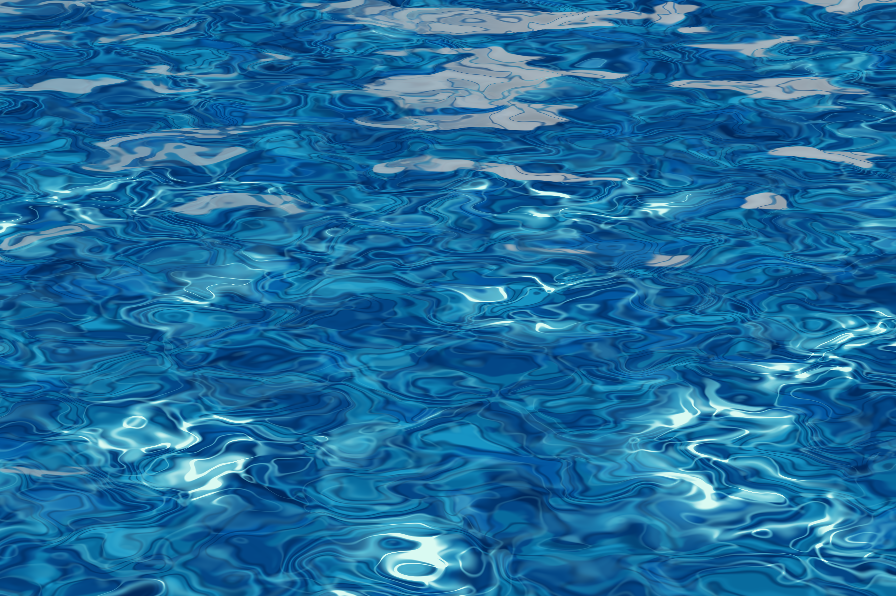
A WebGL 1 fragment shader for this texture:

```glsl
precision highp float;
uniform vec2 u_resolution;

const vec3 ABYSS = vec3(0.00, 0.16, 0.36);
const vec3 DEEP = vec3(0.01, 0.28, 0.53);
const vec3 ROYAL = vec3(0.01, 0.36, 0.66);
const vec3 POOL = vec3(0.03, 0.42, 0.62);
const vec3 SHALLOW = vec3(0.09, 0.58, 0.77);
const vec3 CAUSTIC = vec3(0.40, 0.79, 0.86);
const vec3 SPARKLE = vec3(0.85, 0.98, 0.95);
const vec3 SKY_GLARE = vec3(0.64, 0.68, 0.71);
const vec3 BLUE_GLARE = vec3(0.31, 0.51, 0.63);

const vec2 NEAR_FREQ = vec2(5.2, 10.5);  // ripples per canvas height at the bottom
const vec2 FAR_GAIN = vec2(2.2, 10.0);   // extra density towards the top
const float WARP = 1.0;
const float RING_COUNT = 5.0;
const float GLARE_NEAR = 0.62;           // glare threshold at the bottom
const float GLARE_FAR = 0.08;            // glare threshold at the top

vec2 hash2(vec2 p) {
  vec3 a = fract(p.xyx * vec3(0.1031, 0.1030, 0.0973));
  a += dot(a, a.yzx + 33.33);
  return fract((a.xx + a.yz) * a.zy) * 2.0 - 1.0;
}

// Gradient noise, roughly -0.8 to 0.8
float noise(vec2 p) {
  vec2 i = floor(p);
  vec2 f = p - i;
  vec2 u = f * f * f * (f * (f * 6.0 - 15.0) + 10.0);
  float a = dot(hash2(i), f);
  float b = dot(hash2(i + vec2(1.0, 0.0)), f - vec2(1.0, 0.0));
  float c = dot(hash2(i + vec2(0.0, 1.0)), f - vec2(0.0, 1.0));
  float d = dot(hash2(i + 1.0), f - 1.0);
  return 1.3 * mix(mix(a, b, u.x), mix(c, d, u.x), u.y);
}

float fbm(vec2 p) {
  float sum = 0.0;
  float amp = 0.7;
  for (int i = 0; i < 3; i++) {
    sum += amp * noise(p);
    p = mat2(1.6, 0.9, -0.9, 1.6) * p + 17.3;
    amp *= 0.5;
  }
  return sum;
}

// Bright line along the zero level of a field
float ridge(float field, float width) {
  float r = max(0.0, 1.0 - abs(field) / width);
  return r * r * (3.0 - 2.0 * r);
}

vec3 waterColor(float tone) {
  vec3 c = mix(ABYSS, DEEP, smoothstep(0.02, 0.32, tone));
  c = mix(c, POOL, smoothstep(0.46, 0.58, tone));
  return mix(c, SHALLOW, smoothstep(0.68, 0.88, tone));
}

void main() {
  vec2 uv = gl_FragCoord.xy / u_resolution;
  float x = (uv.x - 0.5) * u_resolution.x / u_resolution.y;

  // Perspective: ripples shrink and flatten with distance
  vec2 p = vec2(x * (NEAR_FREQ.x + FAR_GAIN.x * uv.y),
                uv.y * (NEAR_FREQ.y + FAR_GAIN.y * uv.y)) + 40.0;
  vec2 warp = vec2(fbm(p * 0.9 + 3.7), fbm(p * 0.9 + 71.2));
  vec2 q = p + WARP * warp;

  // Refracted pool floor
  float swell = noise(q * 0.8);
  float chop = noise(q * 2.0 + 9.0);
  float fine = noise(q * vec2(3.8, 4.4) + 31.0);
  float tone = 0.49 + 0.40 * swell + 0.50 * chop + 0.36 * fine;
  vec3 color = waterColor(tone);
  color = mix(color, ROYAL, 0.8 * smoothstep(0.2, 0.4, noise(q * 1.3 + 205.0)));

  // Concentric contour lines inside the ripples
  float level = RING_COUNT * (noise(q * 1.1 + 55.0) + 0.2 * chop);
  float ring = ridge(fract(level) - 0.5, 0.24);
  float ringMask = smoothstep(-0.25, 0.30, noise(p * 0.8 + 83.0));
  color = mix(color, SHALLOW, 0.70 * ring * ringMask);
  color = mix(color, ABYSS, 0.55 * ridge(fract(level + 0.4) - 0.5, 0.22));

  // Caustic filaments gathered in clusters
  float nearness = 1.0 - 0.55 * smoothstep(0.45, 0.95, uv.y);
  float cluster = smoothstep(-0.05, 0.42, noise(p * vec2(0.5, 0.36) + 120.0));
  float web = ridge(noise(q * vec2(1.0, 0.75) + 64.0), 0.11);
  float threads = ridge(noise(q * 1.9 + warp + 97.0), 0.10);
  float glints = smoothstep(0.22, 0.50, noise(q * vec2(2.4, 2.8) + 150.0));
  float light = web * (0.20 + 0.75 * cluster) + threads * (0.20 + 0.50 * cluster);
  light = (light + glints * (0.30 + 0.60 * cluster)) * nearness;
  color = mix(color, CAUSTIC, clamp(light, 0.0, 0.9));
  color = mix(color, SPARKLE, smoothstep(0.75, 1.25, light + 0.4 * fine));

  // Sky reflections: thin flat streaks, crisp on the right, veiled on the left
  float bend = 1.5 * x * x;
  vec2 g = vec2(p.x * 0.36, (p.y + bend) * 0.66) + warp * vec2(0.35, 0.32);
  float sheet = noise(g + 14.0) + 0.55 * noise(g * vec2(2.0, 2.4) + 28.0)
              + 0.16 * chop;
  float veil = smoothstep(0.15, -0.35, x);
  float threshold = mix(GLARE_NEAR, GLARE_FAR, smoothstep(0.25, 0.95, uv.y));
  threshold += 0.10 * (1.0 - veil);
  float glare = smoothstep(0.0, 0.06, sheet - threshold);
  float holes = smoothstep(-0.10, 0.14, fine + 0.6 * chop);
  float gaps = ridge(chop + 0.3 * fine, 0.09);
  float opacity = mix(0.95 - 0.6 * gaps, 0.25 + 0.55 * holes, veil);
  vec3 glareColor = mix(SKY_GLARE, BLUE_GLARE, veil * (0.75 - 0.6 * holes));
  color = mix(color, glareColor + 0.10 * chop, glare * opacity);

  gl_FragColor = vec4(clamp(color, 0.0, 1.0), 1.0);
}
```
